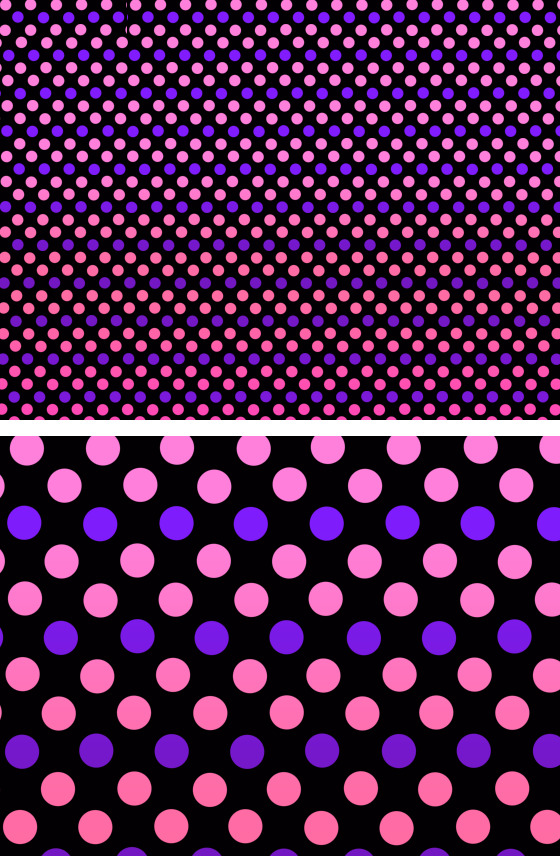
Top: the whole. Bottom: its middle third, enlarged.
A WebGL 2 fragment shader for this pattern:

```glsl
#version 300 es
precision highp float;
// Staggered rows of small dots on black: two pink rows, then one violet row.
// Each pixel finds its nearest row and column, then measures the distance to
// that dot; rows lean slightly and the hue drifts down the canvas.

uniform vec2 u_resolution;
out vec4 fragColor;

float hash(vec2 p) {
    return fract(sin(dot(p, vec2(127.1, 311.7))) * 43758.5453);
}

// Blend of three colours from the bottom (0) to the top (1)
vec3 verticalRamp(vec3 bottom, vec3 middle, vec3 top, float height) {
    vec3 lower = mix(bottom, middle, smoothstep(0.0, 0.3, height));
    return mix(lower, top, smoothstep(0.34, 0.64, height));
}

void main() {
    // One unit is the distance between neighbouring dots in a row
    float columns = 22.25;
    float rowPitch = 0.5026;
    vec2 p = gl_FragCoord.xy / u_resolution.x * columns;
    float pixel = columns / u_resolution.x;
    float height = gl_FragCoord.y / u_resolution.y;

    // Nearest row, counted up from the lowest full violet row
    float rowCoord = p.y / rowPitch - 1.83;
    float row = floor(rowCoord + 0.5);

    // Half-step stagger and slight lean; the top left block slips sideways
    float x = p.x - 0.58 - 0.0096 * row - 0.5 * mod(row, 2.0);
    if (row > 28.5 && p.x < 0.226 * columns) x += 0.15;
    float column = floor(x + 0.5);

    // Dot with a tiny wobble of its centre
    vec2 cell = vec2(column, row);
    vec2 wobble = (vec2(hash(cell), hash(cell + 57.3)) - 0.5) * 0.03;
    vec2 offset = vec2(x - column, (rowCoord - row) * rowPitch) - wobble;
    float edge = length(offset) - 0.226;
    float coverage = 1.0 - smoothstep(-0.75 * pixel, 0.75 * pixel, edge);

    // Every third row is violet
    vec3 pink = verticalRamp(vec3(1.0, 0.29, 0.71), vec3(1.0, 0.42, 0.64),
                             vec3(1.0, 0.50, 0.86), height);
    vec3 violet = verticalRamp(vec3(0.48, 0.10, 0.86), vec3(0.45, 0.09, 0.76),
                               vec3(0.50, 0.11, 1.0), height);
    vec3 dotColor = mod(row, 3.0) < 0.5 ? violet : pink;

    vec3 background = vec3(0.01, 0.0, 0.01);
    fragColor = vec4(mix(background, dotColor, coverage), 1.0);
}
```
